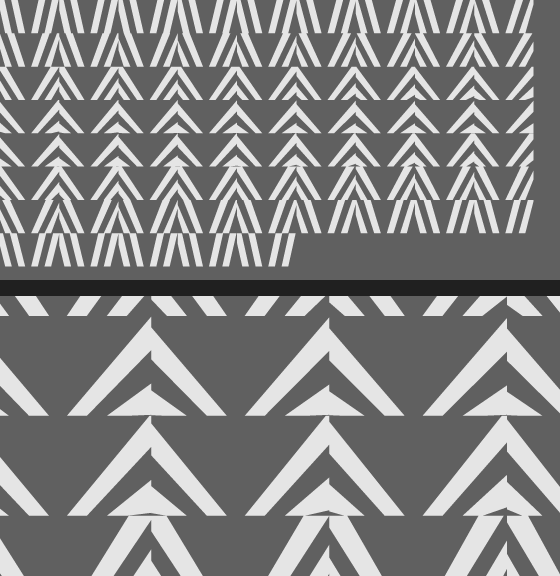
Top, the full canvas; bottom, a detail of the centre.
A WebGL 1 fragment shader for this pattern:

```glsl
precision highp float;

uniform vec2 u_resolution;

// Lengths are in canvas heights
const vec2 CELL = vec2(0.10585, 0.1190);
const float COLUMNS = 18.0;
const float CELL_COUNT = 136.0;

// Stripe feet and reach, in cell units
const float FIRST_FOOT = 0.05;
const float STRIPE_STEP = 0.45;
const float STRIPE_WIDTH = 0.225;
const float MIRROR_SUM = 0.90;
const vec2 REST_REACH = vec2(0.25, 1.0);  // offset, scale of the foot
const vec2 FULL_REACH = vec2(0.95, 1.5);

const vec3 GROUND = vec3(0.376);
const vec3 INK = vec3(0.898);
const float TAU = 6.2831853;
const int SAMPLES = 4;

// Line from a foot on the base to a point along the top and right sides.
float edgeX(float foot, float y, float swing) {
  float rest = REST_REACH.x + REST_REACH.y * foot;
  float full = FULL_REACH.x + FULL_REACH.y * foot;
  float reach = mix(rest, full, swing);
  vec2 tip = vec2(min(reach, 1.0), clamp(2.0 - reach, 0.01, 1.0));
  return foot + (tip.x - foot) * y / tip.y;
}

float stripe(vec2 q, float foot, float swing) {
  float left = edgeX(foot, q.y, swing);
  float right = edgeX(foot + STRIPE_WIDTH, q.y, swing);
  return step(left, q.x) * (1.0 - step(right, q.x));
}

// Ink at a point measured rightward and downward from the top left.
float pattern(vec2 p) {
  vec2 grid = p / CELL;
  vec2 id = floor(grid);
  float index = id.y * COLUMNS + id.x;
  if (id.x >= COLUMNS || index >= CELL_COUNT) return 0.0;

  // Even columns are mirrored, slightly off centre
  vec2 q = vec2(fract(grid.x), 1.0 - fract(grid.y));
  if (mod(id.x, 2.0) < 0.5) q.x = MIRROR_SUM - q.x;

  // The lean swings out and back once over the whole sequence
  float swing = 0.5 - 0.5 * cos(TAU * index / CELL_COUNT);
  return max(stripe(q, FIRST_FOOT, swing),
             stripe(q, FIRST_FOOT + STRIPE_STEP, swing));
}

void main() {
  // Average a subpixel grid to smooth edges and seams
  float ink = 0.0;
  for (int j = 0; j < SAMPLES; j++) {
    for (int i = 0; i < SAMPLES; i++) {
      vec2 jitter = (vec2(float(i), float(j)) + 0.5) / float(SAMPLES) - 0.5;
      vec2 p = (gl_FragCoord.xy + jitter) / u_resolution.y;
      ink += pattern(vec2(p.x, 1.0 - p.y));
    }
  }
  ink /= float(SAMPLES * SAMPLES);
  gl_FragColor = vec4(mix(GROUND, INK, ink), 1.0);
}
```
